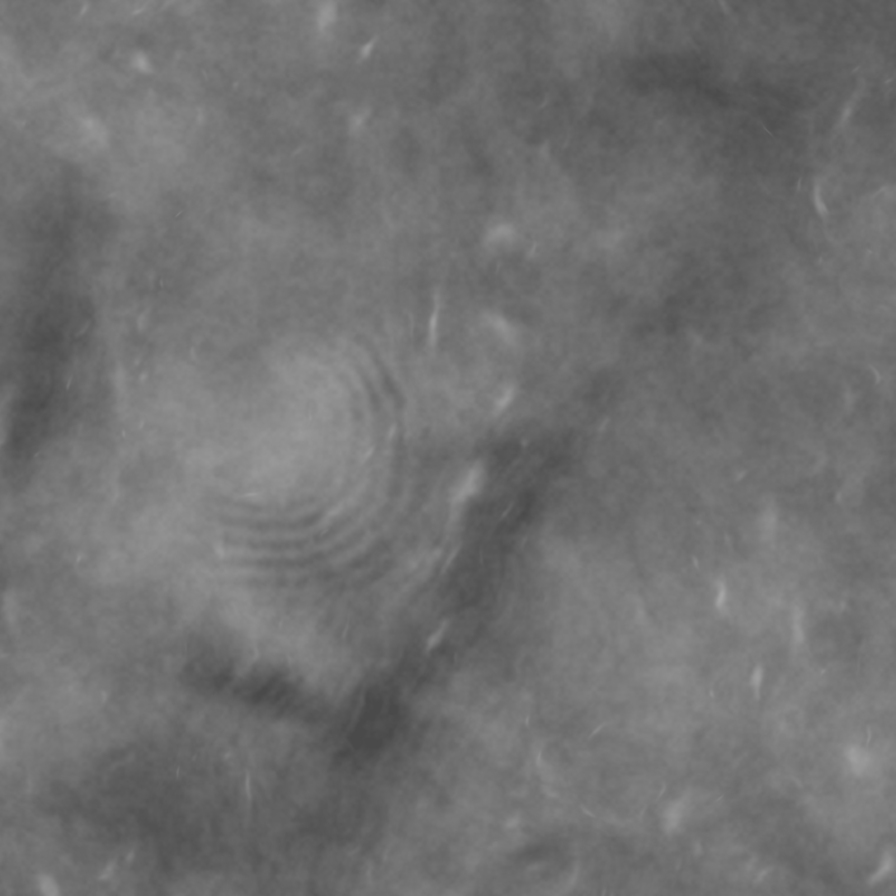
Write a three.js fragment shader that draws this texture.

```glsl
varying vec2 vUv;

const float BASE_GREY = 0.445;

float hash(vec2 cell) {
  vec3 q = fract(cell.xyx * vec3(0.1031, 0.103, 0.0973));
  q += dot(q, q.yzx + 33.33);
  return fract((q.x + q.y) * q.z);
}

mat2 rotation(float angle) {
  float c = cos(angle), s = sin(angle);
  return mat2(c, -s, s, c);
}

// Smooth value noise, centred on zero
float noise(vec2 p) {
  vec2 i = floor(p), f = fract(p);
  f = f * f * f * (f * (f * 6.0 - 15.0) + 10.0);
  float low = mix(hash(i), hash(i + vec2(1.0, 0.0)), f.x);
  float high = mix(hash(i + vec2(0.0, 1.0)), hash(i + vec2(1.0)), f.x);
  return mix(low, high, f.y) * 2.0 - 1.0;
}

float fbm(vec2 p, float gain) {
  float sum = 0.0, amplitude = 0.5;
  mat2 turn = rotation(0.65);
  for (int i = 0; i < 5; i++) {
    sum += amplitude * noise(p);
    p = turn * p * 2.03 + 17.3;
    amplitude *= gain;
  }
  return sum;
}

// Soft elliptical patch whose long axis lies at the given angle
float patchAt(vec2 p, vec2 centre, vec2 radius, float angle) {
  vec2 q = rotation(angle) * (p - centre) / radius;
  return exp(-dot(q, q));
}

// Noise drawn out along one direction
float streaks(vec2 p, float angle, vec2 frequency) {
  vec2 q = rotation(angle) * p * frequency;
  return 0.65 * noise(q) + 0.35 * noise(q * 1.9 + 7.1);
}

// Curved ripples around a centre, fading inwards and outwards
float ripples(vec2 p, vec2 centre, float spacing) {
  vec2 d = (p - centre) * vec2(1.0, 1.12);
  float r = length(d);
  float side = smoothstep(-0.35, 0.6, dot(d / max(r, 0.001), vec2(0.85, -0.53)));
  float ring = smoothstep(0.06, 0.11, r) * (1.0 - smoothstep(0.16, 0.25, r));
  float wave = sin(6.2832 * r / spacing + 2.2 * noise(p * 14.0));
  return wave * ring * side * (0.65 + 0.35 * noise(p * 22.0 + 4.0));
}

// Sparse bright flecks, one candidate per grid cell
float flecks(vec2 p, float density, float chance) {
  vec2 g = p * density, home = floor(g);
  float sum = 0.0;
  for (int y = -1; y <= 1; y++) {
    for (int x = -1; x <= 1; x++) {
      vec2 cell = home + vec2(float(x), float(y));
      vec2 centre = cell + vec2(hash(cell + 3.1), hash(cell + 8.7));
      float size = mix(0.09, 0.24, hash(cell + 21.0));
      float angle = mix(0.6, 2.0, hash(cell + 14.0));
      float lit = step(hash(cell + 40.0), chance) * hash(cell + 52.0);
      sum += lit * patchAt(g, centre, size * vec2(1.7, 0.75), angle);
    }
  }
  return sum;
}

// Large bright clouds and dark hollows
float cloudLayout(vec2 p) {
  float light = 0.11 * patchAt(p, vec2(0.27, 0.51), vec2(0.13, 0.08), 0.0);
  light += 0.10 * patchAt(p, vec2(0.19, 0.39), vec2(0.15, 0.08), -0.4);
  light += 0.09 * patchAt(p, vec2(0.36, 0.28), vec2(0.09, 0.04), -0.3);
  light += 0.10 * patchAt(p, vec2(0.04, 0.89), vec2(0.22, 0.08), -0.5);
  light += 0.07 * patchAt(p, vec2(0.02, 0.18), vec2(0.20, 0.06), 0.2);
  light += 0.06 * patchAt(p, vec2(0.00, 0.51), vec2(0.02, 0.07), 0.0);
  light += 0.04 * patchAt(p, vec2(0.78, 0.33), vec2(0.32, 0.24), -0.5);
  light += 0.05 * patchAt(p, vec2(0.60, 0.55), vec2(0.13, 0.04), -0.2);
  float dark = 0.10 * patchAt(p, vec2(0.72, 0.87), vec2(0.34, 0.10), 0.1);
  dark += 0.11 * patchAt(p, vec2(0.61, 0.45), vec2(0.13, 0.07), 1.1);
  dark += 0.10 * patchAt(p, vec2(0.45, 0.25), vec2(0.24, 0.06), 1.0);
  dark += 0.11 * patchAt(p, vec2(0.045, 0.52), vec2(0.18, 0.045), 1.5);
  dark += 0.12 * patchAt(p, vec2(0.28, 0.225), vec2(0.10, 0.032), -0.1);
  dark += 0.09 * patchAt(p, vec2(0.14, 0.08), vec2(0.17, 0.06), -0.2);
  dark += 0.07 * patchAt(p, vec2(0.76, 0.62), vec2(0.10, 0.06), 1.2);
  return light - dark;
}

void main() {
  vec2 p = vUv;
  vec2 warp = vec2(fbm(p * 5.0 + 11.0, 0.5), fbm(p * 5.0 + 37.0, 0.5));
  vec2 bent = p + 0.06 * warp;

  // Clouds, from broad to wispy
  float grey = BASE_GREY + cloudLayout(bent);
  grey += 0.085 * fbm(bent * 6.0 + 2.0, 0.55);
  grey += 0.045 * fbm((p + 0.035 * warp) * 22.0, 0.6);

  // Flowing filaments
  float channel = patchAt(p, vec2(0.45, 0.25), vec2(0.36, 0.16), 1.0);
  float edge = patchAt(p, vec2(0.06, 0.53), vec2(0.20, 0.07), 1.5);
  grey += 0.045 * channel * streaks(bent, 1.05, vec2(9.0, 65.0));
  grey += 0.030 * edge * streaks(bent, 1.5, vec2(7.0, 60.0));
  grey += 0.026 * ripples(p + 0.012 * warp, vec2(0.29, 0.51), 0.024);

  // Bright knots and scattered flecks
  float knots = patchAt(bent, vec2(0.52, 0.445), vec2(0.035, 0.015), 1.0);
  knots += 0.8 * patchAt(bent, vec2(0.46, 0.38), vec2(0.028, 0.015), 0.2);
  knots += 0.8 * patchAt(bent, vec2(0.58, 0.655), vec2(0.028, 0.014), -0.6);
  knots += patchAt(bent, vec2(0.95, 0.15), vec2(0.025, 0.015), -0.1);
  knots += 0.7 * patchAt(bent, vec2(0.155, 0.57), vec2(0.06, 0.014), 1.8);
  grey += 0.12 * knots * (0.8 + 0.5 * noise(p * 45.0));
  grey += 0.14 * flecks(bent, 16.0, 0.16) + 0.07 * flecks(bent + 5.0, 34.0, 0.14);

  // Soft fine grain
  grey += 0.014 * noise(p * 95.0) + 0.010 * noise(p * 190.0 + 9.0);
  gl_FragColor = vec4(vec3(clamp(grey, 0.29, 0.74)), 1.0);
}
```
